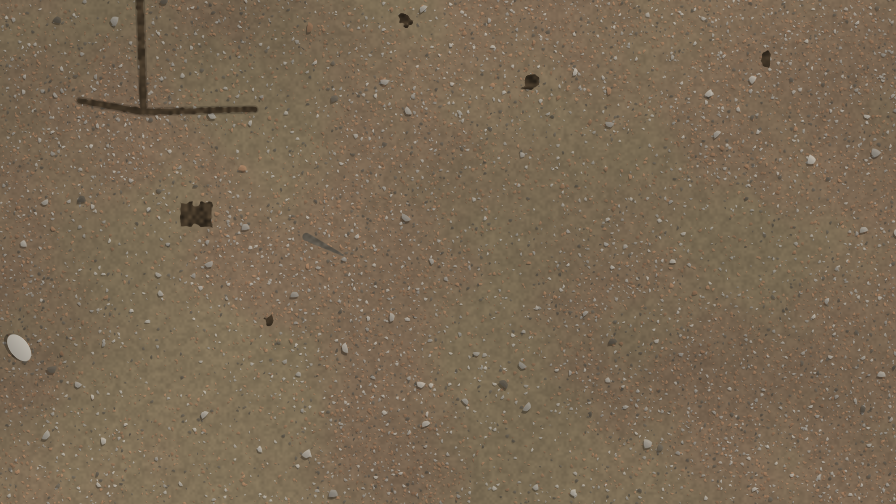
This texture is drawn by a Shadertoy shader. Its source:

```glsl
// Damp beach sand with coloured grit, pale shell chips, dark clods and a few sticks.
#define OLIVE   vec3(0.475, 0.420, 0.328)
#define OCHRE   vec3(0.472, 0.396, 0.318)
#define ORANGE  vec3(0.570, 0.440, 0.335)
#define PALE    vec3(0.620, 0.600, 0.565)
#define SLATE   vec3(0.360, 0.335, 0.295)
#define BARK    vec3(0.250, 0.205, 0.150)
#define GRIT_CELL   0.0085
#define PEBBLE_CELL 0.022
#define CHIP_CELL   0.072
#define SPECKLE     0.10
#define SHADING     0.20

vec3 hash3(vec2 p) {
    vec3 q = fract(vec3(p.xyx) * vec3(0.1031, 0.1030, 0.0973));
    q += dot(q, q.yxz + 33.33);
    return fract((q.xxy + q.yzz) * q.zyx);
}

float noise(vec2 p) {
    vec2 i = floor(p), f = fract(p);
    f = f * f * (3.0 - 2.0 * f);
    vec2 e = vec2(0.0, 1.0);
    return mix(mix(hash3(i).x, hash3(i + e.yx).x, f.x),
               mix(hash3(i + e.xy).x, hash3(i + e.yy).x, f.x), f.y);
}

float fbm(vec2 p) {
    float sum = 0.0, amp = 0.5;
    for (int i = 0; i < 4; i++) {
        sum += amp * noise(p);
        p = mat2(1.6, 1.2, -1.2, 1.6) * p + 7.3;
        amp *= 0.5;
    }
    return sum / 0.9375;
}

vec2 turn(vec2 p, float a) {
    return mat2(cos(a), -sin(a), sin(a), cos(a)) * p;
}

float cover(float d) {
    float px = 0.8 / iResolution.y;
    return 1.0 - smoothstep(-px, px, d);
}

// Angular, slightly rounded stone
float stone(vec2 q, float angle, float squash, float r) {
    q = turn(q, angle);
    q.y *= squash;
    float facets = max(abs(q.x) + 0.45 * q.y, abs(q.y) + 0.2 * q.x);
    return mix(length(q), facets, 0.6) - r;
}

// Tapered line from a to b
float stick(vec2 p, vec2 a, vec2 b, float wa, float wb) {
    vec2 ab = b - a;
    float t = clamp(dot(p - a, ab) / dot(ab, ab), 0.0, 1.0);
    return length(p - a - t * ab) - mix(wa, wb, t);
}

// Jittered stones: share filled, radius range in cells, share of pale ones
void scatter(inout vec3 col, vec2 p, float cell, float share, vec2 radii,
             float pale, float shadow, float seed) {
    vec2 id = floor(p / cell);
    for (int y = -1; y <= 1; y++)
    for (int x = -1; x <= 1; x++) {
        vec2 c = id + vec2(x, y);
        vec3 place = hash3(c + seed), look = hash3(c + seed + 71.7);
        if (place.z > share) continue;
        vec2 q = p - (c + 0.1 + 0.8 * place.xy) * cell;
        float r = mix(radii.x, radii.y, look.x * look.x) * cell;
        float angle = 6.283 * look.y, squash = 1.0 + 0.8 * fract(look.x * 9.0);
        vec3 tint = look.z < pale ? PALE : look.z < 0.85 ? ORANGE : SLATE;
        tint *= 0.88 + 0.24 * fract(look.y * 13.0);
        tint *= 1.0 + 0.12 * clamp(dot(q, vec2(0.5, 0.8)) / r, -1.0, 1.0);
        float dark = cover(stone(q + r * vec2(0.3, 0.55), angle, squash, r));
        col *= 1.0 - shadow * dark;
        col = mix(col, tint, 0.85 * cover(stone(q, angle, squash, r)));
    }
}

void mainImage(out vec4 fragColor, in vec2 fragCoord) {
    vec2 p = fragCoord / iResolution.y;

    // Sand bed: smooth olive hollows between gritty ochre patches
    float gritty = smoothstep(0.32, 0.66, fbm(p * 4.0 + 3.0));
    vec3 col = mix(OLIVE, OCHRE, gritty);
    col *= 1.0 + SPECKLE * (noise(p * 190.0) + noise(p * 90.0 + 40.0) - 1.0);

    // Grit, pebbles and shell chips
    scatter(col, p, GRIT_CELL, mix(0.25, 0.72, gritty), vec2(0.15, 0.42), 0.28, 0.14, 11.0);
    scatter(col, p, PEBBLE_CELL, mix(0.16, 0.32, gritty), vec2(0.09, 0.22), 0.62, 0.22, 137.0);
    scatter(col, p, CHIP_CELL, 0.30, vec2(0.05, 0.13), 0.80, 0.30, 293.0);
    col *= 1.0 + SHADING * (fbm(p * vec2(2.2, 3.2) + 19.0) - 0.5);

    // Dark clods: centre and radius
    vec3 clods[4] = vec3[4](vec3(1.055, 0.838, 0.017), vec3(1.520, 0.882, 0.014),
                            vec3(0.805, 0.960, 0.013), vec3(0.536, 0.365, 0.011));
    float rough = noise(p * 130.0) - 0.5;
    for (int i = 0; i < 4; i++) {
        float d = stone(p - clods[i].xy, float(i) * 1.3, 1.3, clods[i].z);
        col = mix(col, BARK * (0.9 + 0.7 * rough), cover(d + 0.012 * rough));
    }

    // Notched square husk
    vec2 h = abs(p - vec2(0.389, 0.574));
    float husk = max(h.x - 0.031, h.y - 0.024);
    husk = max(husk, 0.010 - length(h - vec2(0.0, 0.028)));
    col = mix(col, BARK * (0.95 + 0.8 * rough), cover(husk + 0.006 * rough));

    // Forked stick and a grey splinter
    vec2 joint = vec2(0.285, 0.778);
    float twig = stick(p, vec2(0.277, 1.02), joint, 0.007, 0.006);
    twig = min(twig, stick(p, vec2(0.158, 0.800), joint, 0.005, 0.006));
    twig = min(twig, stick(p, joint, vec2(0.505, 0.783), 0.006, 0.005));
    col *= 1.0 - 0.2 * cover(twig - 0.003);
    col = mix(col, BARK * (1.0 + 0.5 * rough), cover(twig + 0.003 * rough));
    float splinter = stick(p, vec2(0.608, 0.530), vec2(0.680, 0.494), 0.008, 0.002);
    col = mix(col, SLATE * (1.0 + 0.3 * rough), cover(splinter));

    // Large white shell with its shadow
    vec2 s = turn(p - vec2(0.038, 0.310), -0.9);
    float shell = length(s * vec2(1.0, 1.7)) - 0.031;
    col *= 1.0 - 0.3 * cover(length((s + 0.004) * vec2(1.0, 1.7)) - 0.032);
    col = mix(col, PALE * (1.08 + 5.0 * s.y), cover(shell));

    fragColor = vec4(col, 1.0);
}
```
